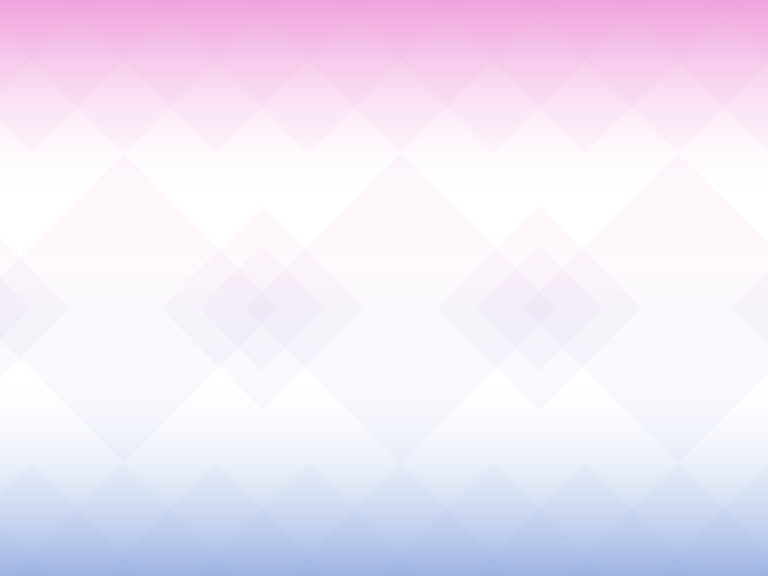
This background is drawn by a WebGL 2 fragment shader. Its source:

```glsl
#version 300 es
precision highp float;

uniform vec2 u_resolution;
out vec4 fragColor;

// Lengths are fractions of the canvas height
#define CENTRE vec2(0.029, 0.465)
#define TILE 1.5
#define BIG_STEP 0.481
#define BIG_SIZE 0.269
#define MID_SIZE 0.177
#define SMALL_SIZE 0.109
#define ROW_OFFSET 0.538
#define FADE_LENGTH 0.353
#define FADE_POWER 1.9
#define LAYER_ALPHA 0.052

const vec3 PINK_EDGE = vec3(0.95, 0.66, 0.88);
const vec3 BLUE_EDGE = vec3(0.633, 0.722, 0.90);
const vec3 PINK_TINT = vec3(0.90, 0.50, 0.80);
const vec3 BLUE_TINT = vec3(0.50, 0.60, 0.85);

// Antialiased coverage of a square standing on its corner
float diamond(vec2 p, float size) {
    float d = (abs(p.x) + abs(p.y) - size) * 0.70711;
    float aa = 0.7 / u_resolution.y;
    return 1.0 - smoothstep(-aa, aa, d);
}

// Number of overlapping diamonds in a horizontal row
float diamondRow(vec2 p) {
    float spacing = BIG_STEP / 3.0;
    float x = p.x - spacing * floor(p.x / spacing + 0.5);
    float layers = 0.0;
    for (int i = -2; i <= 2; i++) {
        layers += diamond(vec2(x - float(i) * spacing, p.y), BIG_SIZE);
    }
    return layers;
}

// Large diamonds with nested smaller ones where their corners meet
float middleBand(vec2 p) {
    float x = abs(mod(p.x + 0.5 * TILE, TILE) - 0.5 * TILE);
    float layers = 0.0;
    for (int i = 0; i < 2; i++) {
        float bigX = float(i) * BIG_STEP;
        float nestX = i == 0 ? 0.5 * BIG_STEP : 0.5 * TILE;
        vec2 nest = vec2(x - nestX, p.y);
        layers += diamond(vec2(x - bigX, p.y), BIG_SIZE);
        layers += diamond(nest, MID_SIZE) + diamond(nest, SMALL_SIZE);
    }
    return layers;
}

// Strength of an edge colour at a given distance from that edge
float edgeFade(float dist) {
    return pow(max(1.0 - dist / FADE_LENGTH, 0.0), FADE_POWER);
}

void main() {
    vec2 uv = gl_FragCoord.xy / u_resolution.y;
    vec2 p = uv - vec2(0.5 * u_resolution.x / u_resolution.y, 0.0) - CENTRE;

    // White ground, pink from above and blue from below
    vec3 color = mix(vec3(1.0), PINK_EDGE, edgeFade(1.0 - uv.y));
    color = mix(color, BLUE_EDGE, edgeFade(uv.y));

    // Translucent layers, tinted by height
    float layers = middleBand(p);
    layers += diamondRow(p - vec2(0.0, ROW_OFFSET));
    layers += diamondRow(p + vec2(0.0, ROW_OFFSET));
    vec3 tint = mix(BLUE_TINT, PINK_TINT, smoothstep(0.33, 0.61, uv.y));
    color = mix(tint, color, pow(1.0 - LAYER_ALPHA, layers));

    fragColor = vec4(color, 1.0);
}
```
